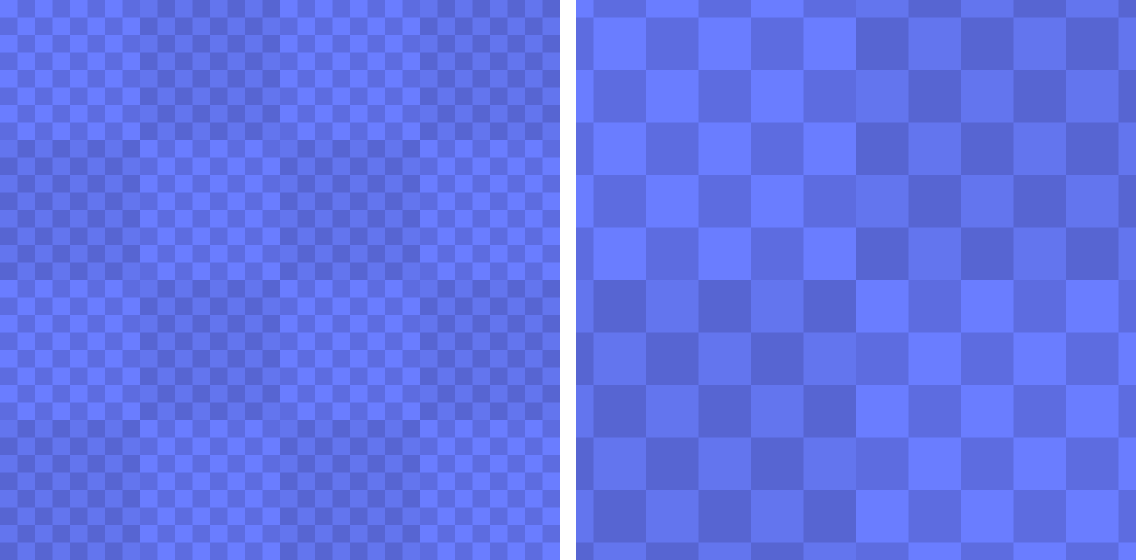
Left: the whole. Right: its middle third, enlarged.
Reproduce this pattern procedurally as a WebGL 2 fragment shader.

```glsl
#version 300 es
precision highp float;
// Two nested checkerboards in blue: a fine board of light and dark cells,
// shaded by a coarse board that dims every other block of cells.
// Both boards have an even number of squares per side, so the tile wraps.

#define CELLS 32.0       // fine squares across and down
#define BLOCKS 4.0       // coarse squares across and down
#define BLOCK_DIM 0.935  // brightness of the dimmed blocks
#define LIGHT_BLUE vec3(0.417, 0.490, 1.000)
#define DARK_BLUE vec3(0.363, 0.425, 0.880)

uniform vec2 u_resolution;
out vec4 fragColor;

// Per-axis square wave: +1 in even squares, -1 in odd ones,
// with edges softened over one pixel.
vec2 squareWave(vec2 uv, float count) {
    vec2 edgeDistance = abs(2.0 * fract(0.5 * uv * count - 0.25) - 1.0) - 0.5;
    vec2 pixel = count / u_resolution;
    return clamp(2.0 * edgeDistance / pixel, -1.0, 1.0);
}

// Checkerboard coverage: 0 in the lower left square, 1 in its neighbours.
float checker(vec2 uv, float count) {
    vec2 wave = squareWave(uv, count);
    return 0.5 - 0.5 * wave.x * wave.y;
}

void main() {
    vec2 uv = gl_FragCoord.xy / u_resolution;

    // Fine cells
    vec3 color = mix(DARK_BLUE, LIGHT_BLUE, checker(uv, CELLS));

    // Coarse blocks
    color *= mix(BLOCK_DIM, 1.0, checker(uv, BLOCKS));

    fragColor = vec4(color, 1.0);
}
```
